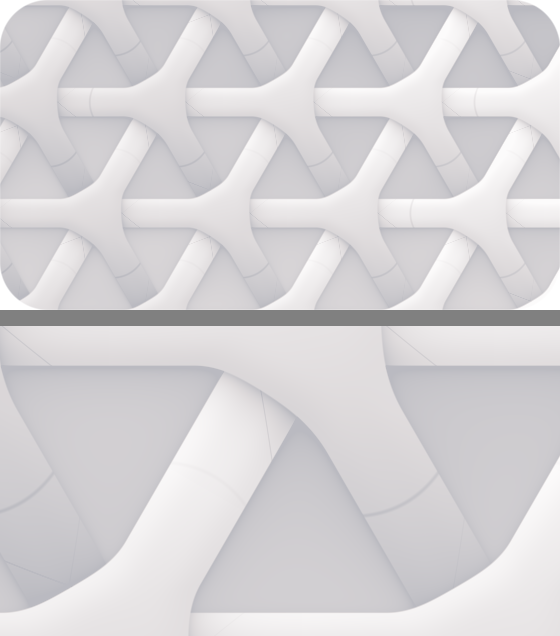
Top, the full canvas; bottom, a detail of the centre.
Reproduce this pattern procedurally as a WebGL 2 fragment shader.

```glsl
#version 300 es
precision highp float;
// Interwoven lattice of smooth three-armed pale struts over a grey recess, inside a rounded frame.

uniform vec2 u_resolution;
out vec4 fragColor;

// Lengths named FRAME_ and the lattice values are in canvas widths; the rest are in lattice spacings.
const float SPACING = 0.229;
const vec2 FIRST_HUB = vec2(0.284, 0.371);
const float FRAME_RADIUS = 0.086;
const float ARM_LENGTH = 0.86;
const float ARM_HALF_WIDTH = 0.112;
const float FILLET = 0.19;
const float SHADOW_REACH = 0.065;
const float CREASE_WIDTH = 0.011;
const float SEAM_AT = 0.54;
const float SEAM_WIDTH = 0.006;
const float ROW_HEIGHT = 0.8660254;

const vec2 WEST = vec2(-1.0, 0.0);
const vec2 NORTH_EAST = vec2(0.5, ROW_HEIGHT);
const vec2 SOUTH_EAST = vec2(0.5, -ROW_HEIGHT);
const vec2 LIGHT = vec2(-0.25, 0.97);

const vec3 SHADE = vec3(0.73, 0.73, 0.755);
const vec3 STONE = vec3(0.87, 0.855, 0.86);
const vec3 GLOW = vec3(0.99, 0.985, 0.985);
const vec3 PAPER = vec3(1.0);

float hash(vec2 p) {
    return fract(sin(dot(p, vec2(127.1, 311.7))) * 4375.85);
}

float smoothMin(float a, float b, float k) {
    float h = max(k - abs(a - b), 0.0) / k;
    return min(a, b) - h * h * k * 0.25;
}

float armDistance(vec2 p, vec2 dir) {
    return length(p - dir * clamp(dot(p, dir), 0.0, ARM_LENGTH)) - ARM_HALF_WIDTH;
}

float strutDistance(vec2 p) {
    float d = smoothMin(armDistance(p, WEST), armDistance(p, NORTH_EAST), FILLET);
    return smoothMin(d, armDistance(p, SOUTH_EAST), FILLET);
}

vec2 strutNormal(vec2 p) {
    vec2 e = vec2(0.004, 0.0);
    vec2 g = vec2(strutDistance(p + e.xy) - strutDistance(p - e.xy),
                  strutDistance(p + e.yx) - strutDistance(p - e.yx));
    return g / max(length(g), 1e-5);
}

// Fine joint across one arm, bowed slightly along its width.
float seam(vec2 p, vec2 dir, float px) {
    float side = dot(p, vec2(-dir.y, dir.x));
    float along = dot(p, dir) - SEAM_AT + 2.0 * side * side;
    return 1.0 - smoothstep(0.0, SEAM_WIDTH + px, abs(along));
}

float strutTone(vec2 p, vec2 cell, float d, vec2 n, vec2 uv, float px) {
    float tone = 0.63 + 0.28 * (uv.x - 0.5) + dot(p, vec2(-0.17, 0.52));
    float slope = smoothstep(-0.14, 0.0, d);
    tone += 0.17 * slope * slope * dot(n, LIGHT);
    tone += 0.06 * (hash(cell) - 0.5);
    tone -= 0.22 * seam(p, SOUTH_EAST, px);
    tone -= 0.20 * step(0.6, hash(cell + 3.7)) * seam(p, WEST, px);
    tone -= 0.06 * seam(p, NORTH_EAST, px);
    return tone;
}

void main() {
    vec2 uv = gl_FragCoord.xy / u_resolution.x;
    float top = u_resolution.y / u_resolution.x;
    vec2 p = (uv - FIRST_HUB) / SPACING;
    float px = 1.0 / (u_resolution.x * SPACING);

    // Three hubs of the enclosing lattice triangle, far to near.
    vec2 skew = vec2(p.x - 0.5 * p.y / ROW_HEIGHT, p.y / ROW_HEIGHT);
    vec2 base = floor(skew);
    vec2 f = skew - base;
    vec2 cells[3] = vec2[3](base + step(1.0, f.x + f.y), base + vec2(1, 0), base + vec2(0, 1));
    vec3 reach;
    for (int i = 0; i < 3; i++) {
        vec2 c = cells[i];
        reach[i] = length(p - vec2(c.x + 0.5 * c.y, c.y * ROW_HEIGHT));
    }
    for (int i = 0; i < 3; i++) {
        int a = i == 1 ? 1 : 0;
        if (reach[a] < reach[a + 1]) {
            float r = reach[a]; reach[a] = reach[a + 1]; reach[a + 1] = r;
            vec2 c = cells[a]; cells[a] = cells[a + 1]; cells[a + 1] = c;
        }
    }

    // Recess, then each strut with its contact shadow and crease.
    float tone = 0.44 - 0.16 * uv.y / top - 0.14 * uv.x * uv.y / top;
    tone += 0.02 * sin(uv.x * 23.0 + 2.0 * sin(uv.y * 17.0)) + 0.015 * sin(uv.y * 41.0 - uv.x * 13.0);
    float lift = 0.3;
    for (int i = 0; i < 3; i++) {
        vec2 c = cells[i];
        vec2 local = p - vec2(c.x + 0.5 * c.y, c.y * ROW_HEIGHT);
        float d = strutDistance(local);
        vec2 n = strutNormal(local);
        float outside = max(d, 0.0);
        tone -= lift * (0.38 - 0.30 * n.y) * exp(-outside / SHADOW_REACH);
        tone -= (0.16 - 0.08 * n.y) * exp(-outside / CREASE_WIDTH);
        float cover = 1.0 - smoothstep(-px, px, d);
        tone = mix(tone, strutTone(local, c, d, n, uv, px), cover);
        lift = mix(lift, 1.0, cover);
    }
    tone = clamp(tone, 0.0, 1.0);
    vec3 color = mix(SHADE, STONE, min(tone * 2.0, 1.0));
    color = mix(color, GLOW, max(tone * 2.0 - 1.0, 0.0));

    // Rounded frame.
    vec2 halfSize = 0.5 * vec2(1.0, top);
    vec2 q = abs(uv - halfSize) - halfSize + FRAME_RADIUS;
    float frame = length(max(q, 0.0)) - FRAME_RADIUS;
    float edge = 1.0 / u_resolution.x;
    fragColor = vec4(mix(color, PAPER, smoothstep(-edge, edge, frame)), 1.0);
}
```
